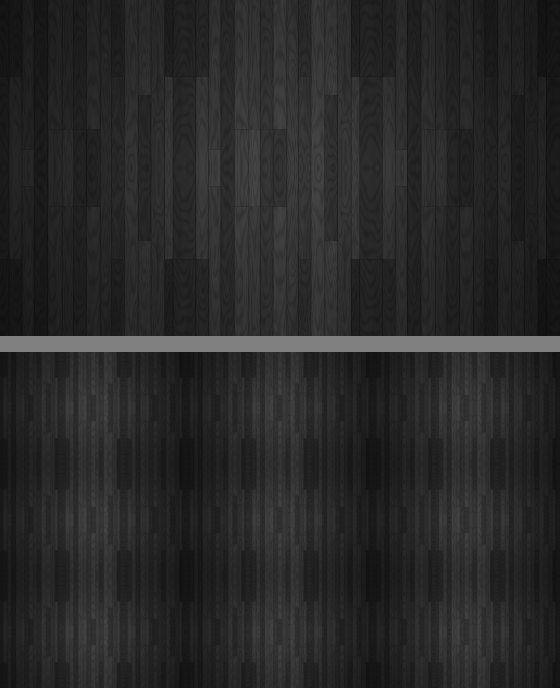
Top: one tile. Bottom: repeated 3 by 3.
Reproduce this texture procedurally as a Shadertoy shader.

```glsl
// Dark wooden floor of narrow upright boards under a soft vignette.
// A group of 14 boards repeats three times across; the wood is mirrored about
// the middle height, so arched grain closes into eyes and all borders join.

const float TAU = 6.2832;
const float REPEATS = 3.0;
const float PHASE = 0.118;          // start of the board group
const int BOARDS = 14;
const vec3 DARK_WOOD = vec3(0.165);
const vec3 LIGHT_WOOD = vec3(0.282);
const float SEAM_HALF = 0.0008;     // in canvas widths

// Board borders in 246ths of a group
const float EDGES[15] = float[15](0., 11., 41., 58., 74., 92., 111., 126.,
                                  143., 161., 176., 193., 211., 228., 246.);
// Height of the end joint above the middle; beyond 0.5 means none
const float JOINTS[14] = float[14](.272, .272, .272, .055, .6, .115, .115,
                                   .115, .115, .6, .272, .6, .217, .6);
// Lightness of each board inside and outside its joint
const float INNER[14] = float[14](.8, .2, .75, .85, .2, .8, .9,
                                  .35, .3, .6, .45, .85, .3, .55);
const float OUTER[14] = float[14](.0, .15, .2, .65, .2, .75, .65,
                                  .4, .8, .6, .25, .75, .8, .3);

float hash(vec2 p) {
    return fract(sin(dot(p, vec2(127.1, 311.7))) * 43758.5);
}

float noise(vec2 p) {
    vec2 cell = floor(p), f = fract(p);
    f = f * f * (3.0 - 2.0 * f);
    float low = mix(hash(cell), hash(cell + vec2(1, 0)), f.x);
    float high = mix(hash(cell + vec2(0, 1)), hash(cell + vec2(1, 1)), f.x);
    return mix(low, high, f.y);
}

// Dark ring lines: nested arches where figured, long streaks elsewhere
float ringLines(vec2 p, float seed, float figure) {
    float x = p.x - 0.6 * (hash(vec2(seed, 3.7)) - 0.5);
    float warp = noise(vec2(p.x * 1.2 + seed * 17.0, p.y * 11.0));
    float field = x * x * 1.5 + p.y * mix(5.0, 24.0, figure) + warp * 2.6;
    float wave = 0.5 + 0.5 * sin(TAU * field);
    return wave * wave * wave;
}

// Fine fibres running along the board, centred on zero
float fibres(vec2 p, float seed) {
    float broad = noise(vec2(p.x * 2.5 + seed * 23.0, p.y * 9.0));
    float fine = noise(vec2(p.x * 5.0 + seed * 41.0, p.y * 55.0));
    return 0.6 * broad + 0.4 * fine - 0.5;
}

// Soft line of the given half width at a distance
float lineMask(float dist, float halfWidth, float pixel) {
    return 1.0 - smoothstep(halfWidth - 0.6 * pixel, halfWidth + 0.6 * pixel, abs(dist));
}

// Smooth periodic light, brightest in the middle
float vignette(vec2 uv) {
    vec2 glow = 0.5 - 0.5 * cos(TAU * uv);
    return mix(0.56, 1.0, glow.x) * mix(0.82, 1.0, glow.y);
}

void mainImage(out vec4 fragColor, in vec2 fragCoord) {
    vec2 uv = fragCoord / iResolution.xy;
    vec2 pixel = 1.0 / iResolution.xy;
    float group = fract(uv.x * REPEATS + PHASE) * EDGES[BOARDS];
    float rise = abs(uv.y - 0.5);

    // Find the board and the place across it
    int board = 0;
    for (int i = 1; i < BOARDS; i++) {
        if (group >= EDGES[i]) board = i;
    }
    float left = EDGES[board], right = EDGES[board + 1];
    float across = 2.0 * (group - left) / (right - left) - 1.0;
    float toSeam = min(group - left, right - group) / (EDGES[BOARDS] * REPEATS);

    // Board tone on either side of the end joint
    float toJoint = rise - JOINTS[board];
    float outside = smoothstep(-0.6 * pixel.y, 0.6 * pixel.y, toJoint);
    float tone = mix(INNER[board], OUTER[board], outside);
    float seed = float(board) + 1.0 + 20.0 * step(0.0, toJoint);

    // Wood grain
    vec2 place = vec2(across, rise);
    vec3 color = mix(DARK_WOOD, LIGHT_WOOD, tone);
    color *= 1.0 - 0.16 * ringLines(place, seed, 1.0 - tone);
    color *= 1.0 + 0.20 * fibres(place, seed);

    // Gaps between boards and at their ends
    color *= 1.0 - 0.32 * lineMask(toSeam, SEAM_HALF, pixel.x);
    color *= 1.0 - 0.22 * lineMask(toJoint, SEAM_HALF, pixel.y);

    fragColor = vec4(color * vignette(uv), 1.0);
}
```
